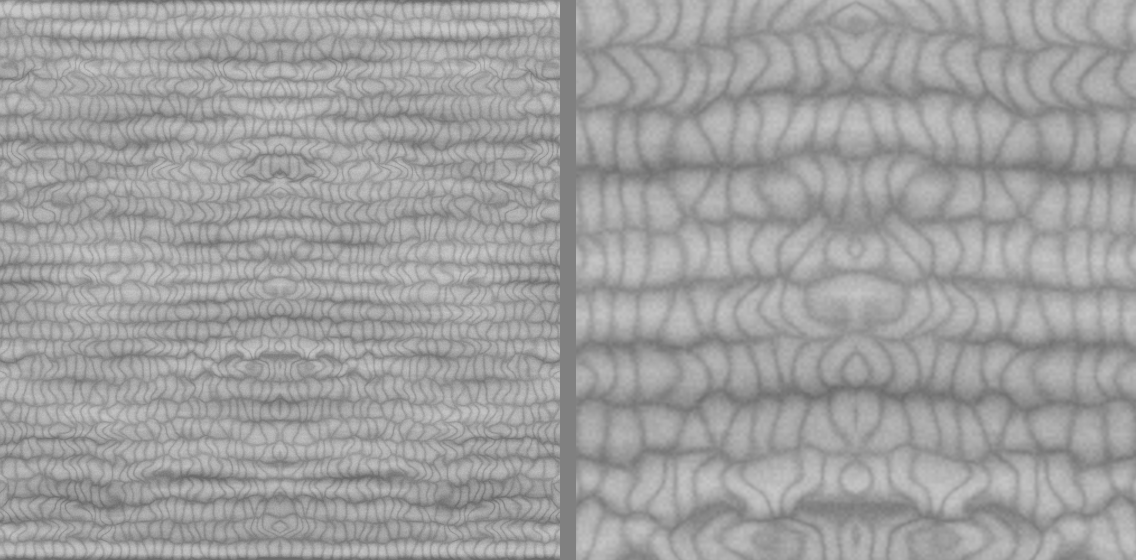
Left: the whole. Right: its middle third, enlarged.
Write a three.js fragment shader that draws this texture.

```glsl
// Grey ribbed hide: 28 rows of small upright scales, mirrored about the middle.
// Cellular noise draws the scales, warped and bowed row by row; soft seams,
// stretched streaks and fine grain add the wear.

#define ROWS 28.0
#define COLUMNS 60.0
#define SCALE_ASPECT 1.65
#define JITTER 0.45
#define SWIRL 0.75
#define BOW 0.7
#define CREASE_WIDTH 0.3
#define SEAM_DEPTH 0.105
#define STREAK 0.055
#define GRAIN 0.05
#define SCALE_TONE 0.684
#define CREASE_TONE 0.602

varying vec2 vUv;

float hash(vec2 p) {
  vec3 q = fract(vec3(p.xyx) * 0.1031);
  q += dot(q, q.yzx + 33.33);
  return fract((q.x + q.y) * q.z);
}

float noise(vec2 p) {
  vec2 i = floor(p);
  vec2 f = fract(p);
  f = f * f * (3.0 - 2.0 * f);
  return mix(mix(hash(i), hash(i + vec2(1.0, 0.0)), f.x),
             mix(hash(i + vec2(0.0, 1.0)), hash(i + vec2(1.0, 1.0)), f.x), f.y);
}

float signedNoise(vec2 p) {
  return 2.0 * noise(p) - 1.0;
}

// Nearest and second nearest scale centres, with each row shifted sideways.
vec2 scaleDistances(vec2 g) {
  vec2 nearest = vec2(9.0);
  for (int j = -1; j <= 1; j++) {
    float row = floor(g.y) + float(j);
    float x = g.x + hash(vec2(row, 17.0));
    for (int i = -1; i <= 1; i++) {
      vec2 id = vec2(floor(x) + float(i), row);
      vec2 offset = vec2(hash(id + 41.0), hash(id + 83.0)) - 0.5;
      vec2 centre = id + 0.5 + offset * vec2(JITTER, JITTER * 0.8);
      float d = length((centre - vec2(x, g.y)) * vec2(1.0, SCALE_ASPECT));
      nearest.y = min(nearest.y, max(nearest.x, d));
      nearest.x = min(nearest.x, d);
    }
  }
  return nearest;
}

void main() {
  // Mirror the sheet and keep the top and bottom rows tidy.
  vec2 p = vec2(abs(vUv.x - 0.5), vUv.y);
  float border = min(p.y, 1.0 - p.y);
  float loose = smoothstep(0.0, 0.07, border);

  // Wandering rows, with tangled patches.
  vec2 g = p * vec2(COLUMNS, ROWS);
  float patchy = smoothstep(0.42, 0.8, noise(p * vec2(9.0, 14.0) + 5.0));
  float tangle = SWIRL * (0.45 + 0.65 * patchy) * loose;
  g.y += loose * 0.3 * signedNoise(p * vec2(7.0, 11.0) + 31.0);
  g.y += tangle * 0.35 * signedNoise(p * vec2(38.0, 38.0) + 71.0);
  g.x += tangle * 1.35 * signedNoise(p * vec2(32.0, 52.0) + 113.0);

  // Bow the creases between seams.
  float within = fract(g.y) - 0.5;
  float lean = signedNoise(vec2(p.x * 9.0, floor(g.y) * 3.7 + 9.0));
  g.x += BOW * lean * (1.0 - 4.0 * within * within);

  // Pillowed scales with blurred, round-bottomed creases.
  vec2 d = scaleDistances(g);
  float gap = (d.y - d.x) / CREASE_WIDTH;
  float crease = exp(-gap * gap) * (0.8 + 0.4 * noise(p * vec2(22.0, 40.0) + 61.0));
  float tone = mix(SCALE_TONE, CREASE_TONE, crease);
  tone += 0.06 * (0.42 - d.x);

  // Dark seams of uneven strength between rows.
  float seamId = floor(g.y + 0.5);
  float seamDistance = g.y - seamId;
  float strength = noise(vec2(p.x * 8.0, seamId * 5.3 + 2.0));
  strength = smoothstep(0.05, 0.95, strength);
  tone -= SEAM_DEPTH * strength * exp(-18.0 * seamDistance * seamDistance);

  // Stretched streaks, broad shading and lighter outer rows.
  tone += STREAK * signedNoise(p * vec2(6.0, 40.0) + 151.0);
  tone += 0.028 * signedNoise(p * vec2(3.0, 10.0) + 191.0);
  tone += 0.035 * (p.y - 0.45);
  tone += 0.06 * (1.0 - smoothstep(0.015, 0.07, border));
  tone -= 0.12 * (1.0 - smoothstep(0.0, 0.012, border));

  // Fine grain and faint horizontal hairs.
  tone += GRAIN * (noise(vUv * 500.0) - 0.5);
  tone += 0.015 * signedNoise(p * vec2(24.0, 240.0) + 211.0);

  gl_FragColor = vec4(vec3(clamp(tone, 0.42, 0.78)), 1.0);
}
```
